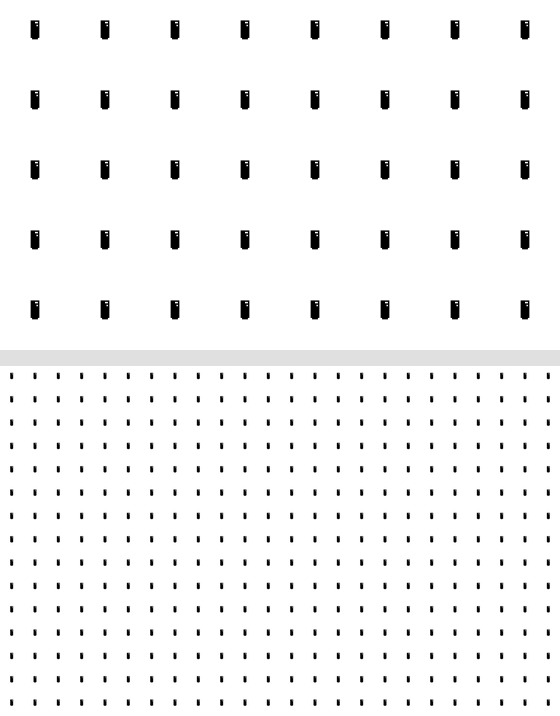
Top: one tile. Bottom: repeated 3 by 3.
Reproduce this pattern procedurally as a Shadertoy shader.

```glsl
// Small black pixel-art canisters with a narrow foot and two white glints,
// repeated 8 across and 5 down on white. Each repeat is a 48 x 48 unit grid;
// rectangles are drawn by exact box coverage, so edges are smooth at any size.

const vec2 REPEATS = vec2(8.0, 5.0);
const float GRID = 48.0;
const vec3 PAPER = vec3(1.0);
const vec3 INK = vec3(0.0);

// Share of a pixel of size px, centred on p, that lies inside a rectangle.
float rectCoverage(vec2 p, vec2 corner, vec2 size, vec2 px) {
    vec2 low = max(p - 0.5 * px, corner);
    vec2 high = min(p + 0.5 * px, corner + size);
    vec2 overlap = max(high - low, 0.0) / px;
    return overlap.x * overlap.y;
}

// Ink of one canister; p is in grid units from the upper left of its cell.
float canister(vec2 p, vec2 px) {
    float body = rectCoverage(p, vec2(21.0, 14.0), vec2(6.0, 12.0), px);
    float foot = rectCoverage(p, vec2(22.0, 26.0), vec2(4.0, 1.0), px);
    float glintBar = rectCoverage(p, vec2(24.0, 15.0), vec2(2.0, 1.0), px);
    float glintDot = rectCoverage(p, vec2(25.0, 17.0), vec2(1.0, 1.0), px);
    return clamp(body + foot - glintBar - glintDot, 0.0, 1.0);
}

void mainImage(out vec4 fragColor, in vec2 fragCoord) {
    vec2 uv = fragCoord / iResolution.xy;
    uv.y = 1.0 - uv.y;

    // Whole repeats keep the opposite edges continuous.
    vec2 cell = fract(uv * REPEATS) * GRID;
    vec2 pixelSize = REPEATS * GRID / iResolution.xy;

    float ink = canister(cell, pixelSize);
    fragColor = vec4(mix(PAPER, INK, ink), 1.0);
}
```
